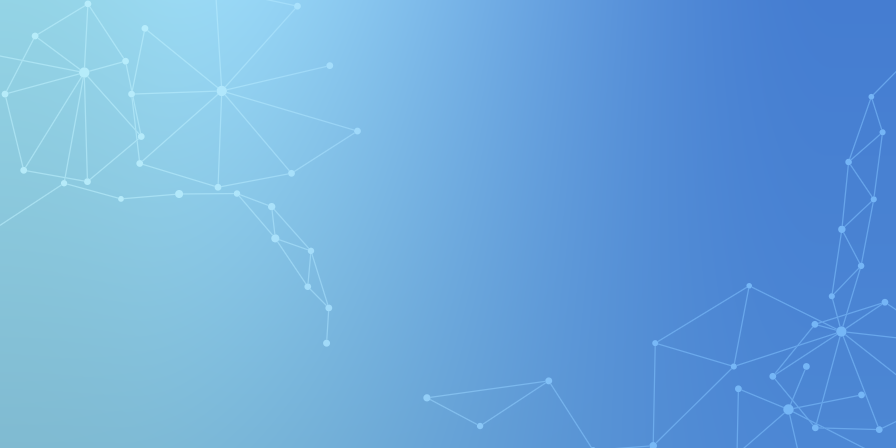
Give the GLSL for this background, as a WebGL 1 fragment shader.

```glsl
precision highp float;

uniform vec2 u_resolution;

const float TAU = 6.2831853;
const float LINE_HALF_WIDTH = 0.0014;
const float LINE_STRENGTH = 0.55;
const float DOT_STRENGTH = 0.8;

float hash(vec2 p) {
  vec3 q = fract(vec3(p.xyx) * 0.1031);
  q += dot(q, q.yzx + 33.33);
  return fract((q.x + q.y) * q.z);
}

float coverage(float dist, float radius, float pixel) {
  return clamp((radius - dist) / pixel + 0.5, 0.0, 1.0);
}

float link(vec2 p, vec2 a, vec2 b, float pixel) {
  vec2 along = b - a;
  float t = clamp(dot(p - a, along) / dot(along, along), 0.0, 1.0);
  return LINE_STRENGTH * coverage(length(p - a - along * t), LINE_HALF_WIDTH, pixel);
}

float node(vec2 p, vec2 centre, float radius, float pixel) {
  return DOT_STRENGTH * coverage(length(p - centre), radius, pixel);
}

// Node on a bowed zigzag running between two fixed ends
vec2 strandNode(vec2 a, vec2 b, float index, float count, float bow, float zigzag) {
  float last = count - 1.0;
  float t = min(index / last, 1.0);
  vec2 along = b - a;
  vec2 side = normalize(vec2(-along.y, along.x));
  float inner = step(0.5, index) * step(index, last - 0.5);
  float swing = zigzag * (2.0 * mod(index, 2.0) - 1.0);
  float jitter = 0.012 * (hash(a * 91.0 + index) - 0.5);
  return a + along * t + side * (bow * sin(t * TAU * 0.5) + inner * (swing + jitter));
}

// Chain of nodes; the first few are also braced to their second neighbour
float strand(vec2 p, vec2 a, vec2 b, float count, float bow, float zigzag,
             float braces, float pixel) {
  float ink = 0.0;
  for (int i = 0; i < 10; i++) {
    float n = float(i);
    if (n >= count) break;
    vec2 here = strandNode(a, b, n, count, bow, zigzag);
    ink = max(ink, node(p, here, mix(0.006, 0.009, hash(here * 57.0)), pixel));
    if (n < count - 1.0) {
      ink = max(ink, link(p, here, strandNode(a, b, n + 1.0, count, bow, zigzag), pixel));
    }
    if (n < min(braces, count - 2.0)) {
      ink = max(ink, link(p, here, strandNode(a, b, n + 2.0, count, bow, zigzag), pixel));
    }
  }
  return ink;
}

vec2 fanTip(vec2 centre, vec2 radii, float index, float count) {
  float wrapped = mod(index, count);
  float angle = TAU * (wrapped + 0.5) / count;
  float reach = mix(0.8, 1.15, hash(centre * 73.0 + wrapped));
  return centre + radii * reach * vec2(cos(angle), sin(angle));
}

// Hub with spokes to an ellipse of nodes, some neighbours joined
float fan(vec2 p, vec2 hub, vec2 centre, vec2 radii, float count, float pixel) {
  float ink = node(p, hub, 0.0115, pixel);
  for (int i = 0; i < 10; i++) {
    float n = float(i);
    if (n >= count) break;
    vec2 tip = fanTip(centre, radii, n, count);
    ink = max(ink, link(p, hub, tip, pixel));
    ink = max(ink, node(p, tip, 0.0075, pixel));
    if (hash(tip * 39.0) > 0.4) {
      ink = max(ink, link(p, tip, fanTip(centre, radii, n + 1.0, count), pixel));
    }
  }
  return ink;
}

float upperLeftNetwork(vec2 p, float px) {
  vec2 hub = vec2(0.188, 0.838);
  vec2 elbow = vec2(0.143, 0.591);
  vec2 joint = vec2(0.529, 0.568);
  float ink = fan(p, hub, vec2(0.16, 0.79), vec2(0.15, 0.19), 7.0, px);
  ink = max(ink, fan(p, vec2(0.495, 0.797), vec2(0.53, 0.79), vec2(0.26, 0.22), 9.0, px));
  ink = max(ink, strand(p, elbow, joint, 4.0, -0.025, -0.01, 0.0, px));
  ink = max(ink, strand(p, joint, vec2(0.729, 0.234), 7.0, 0.055, 0.02, 4.0, px));
  ink = max(ink, link(p, vec2(0.0, 0.497), elbow, px));
  ink = max(ink, link(p, vec2(0.0, 0.875), hub, px));
  return max(ink, link(p, elbow, hub, px));
}

float lowerRightNetwork(vec2 p, float px) {
  vec2 hub = vec2(1.878, 0.260);
  vec2 foot = vec2(1.458, 0.005);
  vec2 crown = vec2(1.945, 0.784);
  float ink = strand(p, vec2(0.953, 0.112), foot, 5.0, 0.035, -0.06, 1.0, px);
  ink = max(ink, strand(p, foot, hub, 5.0, 0.147, 0.087, 3.0, px));
  ink = max(ink, strand(p, crown, hub, 8.0, 0.0, 0.03, 6.0, px));
  ink = max(ink, fan(p, hub, vec2(1.93, 0.16), vec2(0.18, 0.15), 7.0, px));
  ink = max(ink, fan(p, vec2(1.76, 0.086), vec2(1.8, 0.06), vec2(0.17, 0.14), 6.0, px));
  return max(ink, link(p, crown, vec2(2.0, 0.84), px));
}

vec3 backdrop(vec2 uv) {
  vec3 light = mix(vec3(0.49, 0.73, 0.85), vec3(0.61, 0.86, 0.97), uv.y);
  vec3 teal = mix(vec3(0.50, 0.73, 0.82), vec3(0.58, 0.83, 0.90), uv.y);
  vec3 deep = mix(vec3(0.30, 0.53, 0.83), vec3(0.27, 0.49, 0.82), uv.y);
  light = mix(teal, light, smoothstep(0.0, 0.3, uv.x));
  return mix(light, deep, smoothstep(0.15, 0.92, uv.x + 0.03 * (0.5 - uv.y)));
}

void main() {
  vec2 uv = gl_FragCoord.xy / u_resolution;
  vec2 p = uv * vec2(2.0, 1.0);
  float pixel = 1.0 / u_resolution.y;
  float ink = max(upperLeftNetwork(p, pixel), lowerRightNetwork(p, pixel));
  vec3 inkColor = mix(vec3(0.75, 0.95, 1.0), vec3(0.50, 0.76, 1.0), smoothstep(0.1, 0.8, uv.x));
  gl_FragColor = vec4(mix(backdrop(uv), inkColor, ink), 1.0);
}
```
